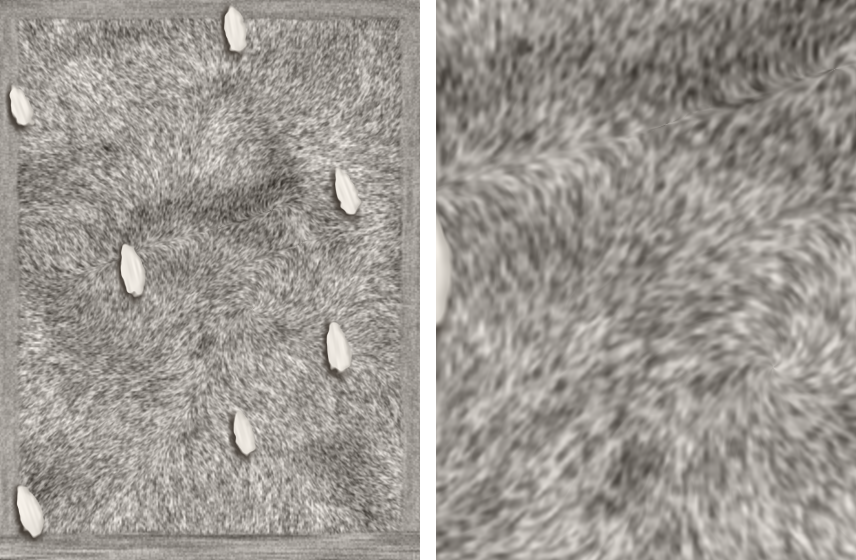
Left: the whole. Right: its middle third, enlarged.
This texture is drawn by a WebGL 1 fragment shader. Its source:

```glsl
precision highp float;
// Grey brushed plaster with a streaky frame and a few white petals pressed in.
// Noise smeared along a radial flow gives the strokes, stretched cellular noise
// the dark flecks; petals are tapered ellipses placed by an additive sequence.

uniform vec2 u_resolution;

#define BASE_TONE 0.635
#define CLOUD_AMOUNT 0.32
#define STROKE_AMOUNT 0.13
#define GRAIN_AMOUNT 0.42
#define FLECK_AMOUNT 0.075
#define FLECK_FREQ 58.0
#define BLOTCH_AMOUNT 0.10
#define FRAME_WIDTH 0.046
#define PETAL_COUNT 7
#define PETAL_SIZE vec2(0.025, 0.058)
#define PETAL_COLOR vec3(0.93, 0.91, 0.88)
#define SHADOW_COLOR vec3(0.22, 0.19, 0.16)

float hash(vec2 p) {
  vec3 q = fract(p.xyx * 0.1031);
  q += dot(q, q.yzx + 33.33);
  return fract((q.x + q.y) * q.z);
}

float noise(vec2 p) {
  vec2 i = floor(p), f = fract(p);
  f = f * f * (3.0 - 2.0 * f);
  return mix(mix(hash(i), hash(i + vec2(1, 0)), f.x),
             mix(hash(i + vec2(0, 1)), hash(i + vec2(1, 1)), f.x), f.y);
}

// Layered sines that bend both the clouds and the stroke direction.
vec2 swirl(vec2 p) {
  return vec2(sin(9.0 * p.y + 2.0 * sin(7.0 * p.x)),
              sin(8.0 * p.x + 2.0 * sin(11.0 * p.y + 1.0)));
}

// Noise averaged along the stroke direction.
float smear(vec2 p, vec2 dir, float freq, float reach) {
  float sum = 0.0;
  for (int i = -3; i <= 3; i++)
    sum += noise((p + dir * reach * float(i) / 3.0) * freq + 50.0);
  return sum / 7.0;
}

// Cellular noise stretched along the stroke direction: 1 inside a fleck.
float flecks(vec2 p, vec2 dir) {
  vec2 cell = floor(p);
  float nearest = 2.0;
  for (int y = -1; y <= 1; y++)
    for (int x = -1; x <= 1; x++) {
      vec2 c = cell + vec2(x, y);
      vec2 d = c + vec2(hash(c + 7.0), hash(c + 91.0)) - p;
      vec2 local = vec2(dot(d, dir), dot(d, vec2(-dir.y, dir.x)));
      nearest = min(nearest, length(local * vec2(0.6, 1.5)));
    }
  return 1.0 - smoothstep(0.1, 0.5, nearest + 0.35 * (noise(p * 2.7) - 0.5));
}

// Approximate distance to a petal, narrower at its top.
float petalDistance(vec2 q, vec2 size) {
  float along = clamp(q.y / size.y, -2.0, 2.0);
  return (length(vec2(q.x / (size.x * (1.0 - 0.28 * along)), along)) - 1.0) * size.x;
}

float plasterTone(vec2 p, vec2 center) {
  vec2 bend = swirl(p);
  vec2 dir = normalize(p - center + 0.22 * bend + 0.001);
  vec2 w = p + 0.035 * bend + 0.02 * (noise(p * 30.0) - 0.5);
  float cloud = 0.45 * noise(w * 6.0) + 0.3 * noise(w * 13.0) + 0.25 * noise(w * 27.0);
  float stroke = smoothstep(0.36, 0.64, smear(p, dir, 105.0, 0.012));
  float grain = smear(p, dir, 230.0, 0.0035);
  float blotch = smoothstep(0.62, 0.85, noise(w * 9.0 + 17.0) + 0.2 * (stroke - 0.5));
  return BASE_TONE + CLOUD_AMOUNT * (cloud - 0.5) + STROKE_AMOUNT * (stroke - 0.5)
       + GRAIN_AMOUNT * (grain - 0.5) - BLOTCH_AMOUNT * blotch
       - FLECK_AMOUNT * flecks(p * FLECK_FREQ, dir);
}

// Blends streaks running along the borders over the plaster.
float addFrame(float tone, vec2 p, float aspect) {
  float wobble = 0.010 * (noise(p * 16.0) - 0.5) + 0.005 * (noise(p * 70.0) - 0.5);
  float side = min(p.x, 1.0 - p.x) + wobble;
  float level = min(p.y * 0.7, aspect - p.y) + wobble * 0.6;
  float across = 0.6 * noise(p * vec2(6, 90)) + 0.4 * noise(p * vec2(14, 190));
  float upright = 0.6 * noise(p * vec2(80, 7)) + 0.4 * noise(p * vec2(170, 16));
  float fine = 0.14 * (noise(p * 210.0) - 0.5);
  float low = 1.0 - smoothstep(0.05, 0.12, p.y);
  float sideTone = 0.61 + 0.20 * (upright - 0.5) + fine;
  float levelTone = 0.57 + (0.22 + 0.25 * low) * (across - 0.5) + fine;
  tone = mix(tone, sideTone, 0.8 * (1.0 - smoothstep(-0.008, 0.006, side - FRAME_WIDTH)));
  tone = mix(tone, levelTone, 0.85 * (1.0 - smoothstep(-0.004, 0.004, level - FRAME_WIDTH)));
  float seam = 1.0 - smoothstep(0.0, 0.008, abs(min(side, level) - FRAME_WIDTH));
  return tone - 0.09 * seam * noise(p * 40.0);
}

void main() {
  vec2 p = gl_FragCoord.xy / u_resolution.x;
  float aspect = u_resolution.y / u_resolution.x;
  float tone = addFrame(plasterTone(p, vec2(0.5, 0.52 * aspect)), p, aspect);
  vec3 color = tone + vec3(0.012, -0.006, -0.028);

  // Petals: brown shadow to the lower left, then the ribbed white body.
  for (int i = 0; i < PETAL_COUNT; i++) {
    float n = float(i);
    vec2 center = fract(n * vec2(0.7549, 0.5698) + vec2(0.05, 0.81)) * vec2(1.0, aspect);
    float tilt = 0.08 + 0.38 * hash(vec2(n, 3.0));
    vec2 size = PETAL_SIZE * (0.85 + 0.25 * hash(vec2(n, 8.0)));
    vec2 axis = vec2(cos(tilt), sin(tilt)), d = p - center;
    vec2 q = vec2(dot(d, axis), dot(d, vec2(-axis.y, axis.x)));
    float ragged = 0.006 * (noise(p * 75.0) - 0.5);
    float body = petalDistance(q, size) + ragged;
    float shade = petalDistance(q + vec2(0.009, 0.006), size) + ragged;
    color = mix(color, SHADOW_COLOR, 0.85 * (1.0 - smoothstep(-0.006, 0.010, shade)));
    float rib = noise(vec2(q.x * 170.0, q.y * 22.0) + n * 9.0);
    float rim = smoothstep(-0.010, 0.0, body) * smoothstep(-0.01, 0.02, q.x);
    vec3 white = PETAL_COLOR + 0.09 * (rib - 0.5) - 0.16 * rim;
    color = mix(color, white, 1.0 - smoothstep(-0.002, 0.002, body));
  }
  gl_FragColor = vec4(color, 1.0);
}
```
